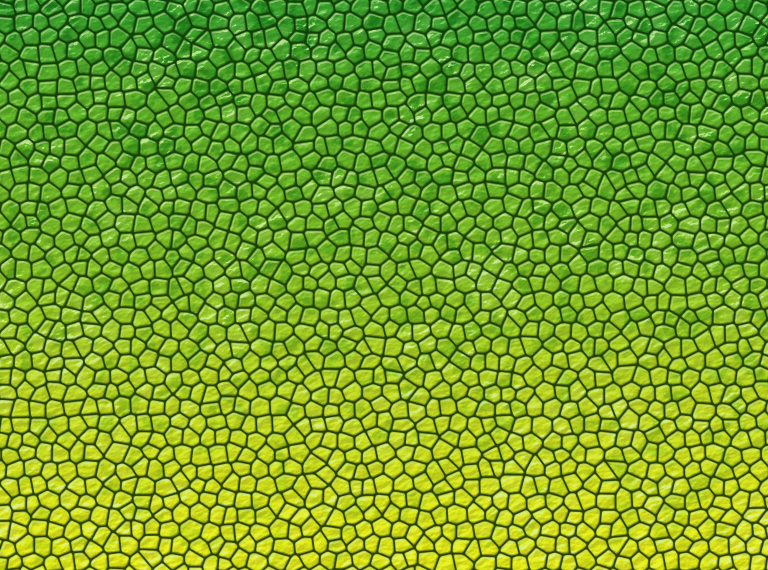
This texture is drawn by a Shadertoy shader. Its source:

```glsl
// Reptile skin: a vertical green-to-yellow gradient cut into small rounded scales.
// Jittered, staggered Voronoi cells give the dark grooves; a directional slope of
// the cell height plus value noise gives bevels, glossy flecks and mottling.

const float ROWS = 37.0;
const vec2 CELL = vec2(1.12, 1.0);
const vec2 LIGHT = vec2(-0.45, 0.89);

vec2 hash22(vec2 p) {
    vec3 q = fract(vec3(p.xyx) * vec3(0.1031, 0.1030, 0.0973));
    q += dot(q, q.yzx + 33.33);
    return fract((q.xx + q.yz) * q.zy);
}

float valueNoise(vec2 p) {
    vec2 i = floor(p), f = fract(p);
    f = f * f * (3.0 - 2.0 * f);
    float low = mix(hash22(i).x, hash22(i + vec2(1, 0)).x, f.x);
    float high = mix(hash22(i + vec2(0, 1)).x, hash22(i + vec2(1, 1)).x, f.x);
    return mix(low, high, f.y);
}

float fbm(vec2 p) {
    float sum = 0.0, weight = 0.5;
    for (int i = 0; i < 4; i++) {
        sum += weight * valueNoise(p);
        p = mat2(1.6, 1.2, -1.2, 1.6) * p + 7.3;
        weight *= 0.5;
    }
    return sum;
}

float smoothMin(float a, float b, float k) {
    float h = max(k - abs(a - b), 0.0) / k;
    return min(a, b) - h * h * k * 0.25;
}

// Scattered centre of one scale, with every other row shifted by half a cell
vec2 scaleCentre(vec2 id, float jitter) {
    float stagger = 0.5 * mod(id.y, 2.0);
    return CELL * (id + vec2(stagger, 0.5) + jitter * (hash22(id + 91.0) - 0.5));
}

// Distance to the nearest groove, rounded at the corners
float grooveDistance(vec2 p, float jitter) {
    vec2 base = floor(p / CELL);
    vec2 nearest = vec2(0.0);
    float best = 100.0;
    for (int y = -2; y <= 2; y++)
    for (int x = -2; x <= 2; x++) {
        vec2 r = scaleCentre(base + vec2(x, y), jitter) - p;
        if (dot(r, r) < best) { best = dot(r, r); nearest = r; }
    }
    float dist = 2.0;
    for (int y = -2; y <= 2; y++)
    for (int x = -2; x <= 2; x++) {
        vec2 r = scaleCentre(base + vec2(x, y), jitter) - p;
        vec2 across = r - nearest;
        if (dot(across, across) > 0.0001)
            dist = smoothMin(dist, dot(0.5 * (r + nearest), normalize(across)), 0.12);
    }
    return dist;
}

float bevel(float dist) {
    return smoothstep(0.0, 0.2, dist);
}

// Fine wrinkles, stretched along a slightly tilted direction
float wrinkles(vec2 p) {
    return fbm(vec2(p.x * 1.5 - p.y * 0.6, p.y * 2.3 - p.x * 0.3));
}

vec3 skinGradient(float y) {
    vec3 c = mix(vec3(0.86, 0.89, 0.09), vec3(0.72, 0.82, 0.12), smoothstep(0.0, 0.36, y));
    c = mix(c, vec3(0.47, 0.72, 0.14), smoothstep(0.27, 0.62, y));
    c = mix(c, vec3(0.36, 0.68, 0.15), smoothstep(0.55, 0.82, y));
    return mix(c, vec3(0.22, 0.62, 0.17), smoothstep(0.80, 1.0, y));
}

void mainImage(out vec4 fragColor, in vec2 fragCoord) {
    float height = fragCoord.y / iResolution.y;
    vec2 p = fragCoord / iResolution.y * ROWS;
    float pixel = ROWS / iResolution.y;

    // Scale shape and its slope towards the light
    float jitter = 0.64;
    float dist = grooveDistance(p, jitter);
    float lit = grooveDistance(p + LIGHT * 0.09, jitter);
    float rim = bevel(dist) - bevel(lit);

    // Wrinkled, mottled surface
    float relief = wrinkles(p) - wrinkles(p + LIGHT * 0.14);
    float blotch = fbm(p * 1.15 + 40.0);
    float patches = smoothstep(0.42, 0.62, fbm(p * 0.4 + 11.0));
    vec3 skin = skinGradient(height);
    float stain = smoothstep(0.50, 0.68, blotch) * mix(0.12, 0.70, height);
    skin = mix(skin, skin * vec3(0.38, 0.74, 0.50), stain);
    skin *= 1.0 + 0.7 * clamp(relief, -0.15, 0.1);

    // Pale highlights on wrinkles and on the upper left rims
    float gloss = smoothstep(0.07, 0.22, relief) * mix(0.25, 0.9, patches);
    float sheen = 0.12 * patches * smoothstep(0.48, 0.32, blotch);
    float shine = smoothstep(0.10, 0.50, rim) * smoothstep(0.04, 0.15, dist);
    float pale = clamp(gloss + sheen + 0.5 * shine, 0.0, 0.8);
    skin = mix(skin, vec3(0.84, 0.94, 0.66), pale);
    skin *= 1.0 - 0.25 * smoothstep(0.05, 0.5, -rim);

    // Dark grooves with a soft shadow beside them
    vec3 groove = mix(vec3(0.18, 0.28, 0.01), vec3(0.07, 0.27, 0.03), height);
    float body = smoothstep(0.042 - 0.5 * pixel, 0.074 + 0.5 * pixel, dist);
    vec3 color = mix(groove, skin, body);
    color *= mix(0.92, 1.0, smoothstep(0.04, 0.22, dist));
    fragColor = vec4(clamp(color, 0.0, 1.0), 1.0);
}
```
